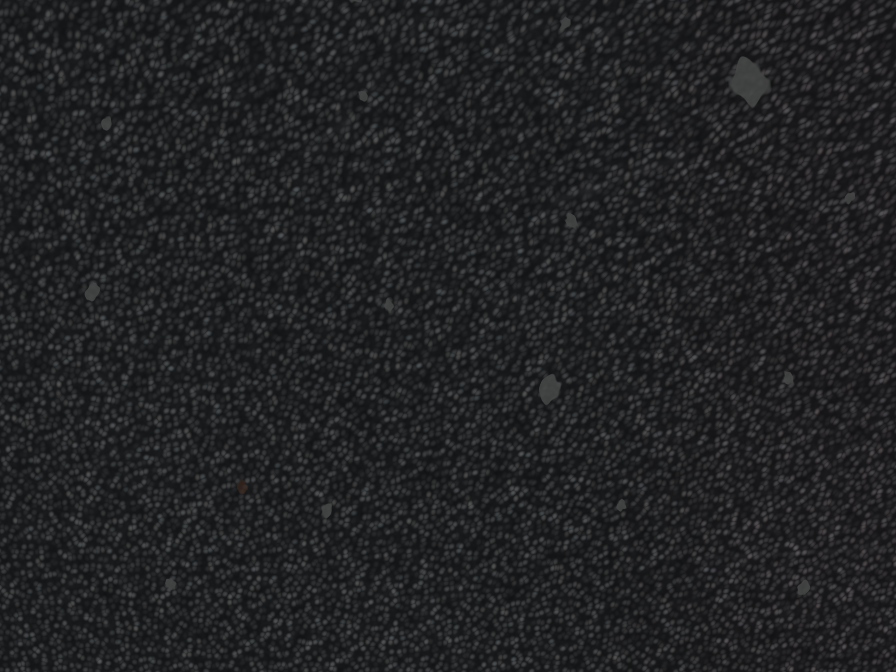
This texture is drawn by a Shadertoy shader. Its source:

```glsl
const vec3 SHADOW = vec3(0.089, 0.092, 0.097);
const vec3 WARM_GRAIN = vec3(1.05, 0.99, 0.95);
const vec3 COOL_GRAIN = vec3(0.96, 1.0, 1.02);
const vec3 FLECK_GREY = vec3(0.265, 0.272, 0.268);
const vec3 RUST = vec3(0.25, 0.16, 0.12);

vec2 hash22(vec2 p) {
    vec3 q = fract(p.xyx * vec3(0.1031, 0.1030, 0.0973));
    q += dot(q, q.yzx + 33.33);
    return fract((q.xx + q.yz) * q.zy);
}

float gradientDot(vec2 cell, vec2 offset, vec2 f) {
    float angle = 6.2832 * hash22(cell + offset).x;
    return dot(vec2(cos(angle), sin(angle)), f - offset);
}

float gradientNoise(vec2 p) {
    vec2 i = floor(p), f = fract(p);
    vec2 u = f * f * f * (f * (f * 6.0 - 15.0) + 10.0);
    float low = mix(gradientDot(i, vec2(0, 0), f), gradientDot(i, vec2(1, 0), f), u.x);
    float high = mix(gradientDot(i, vec2(0, 1), f), gradientDot(i, vec2(1, 1), f), u.x);
    return mix(low, high, u.y);
}

mat2 rotation(float angle) {
    float c = cos(angle), s = sin(angle);
    return mat2(c, -s, s, c);
}

// Brightest nearby speck: x is its light, y its random tint
vec2 grains(vec2 p, float stretch) {
    vec2 cell = floor(p), best = vec2(0.0, 0.5);
    for (int y = -1; y <= 1; y++)
    for (int x = -1; x <= 1; x++) {
        vec2 id = cell + vec2(x, y);
        vec2 place = hash22(id), trait = hash22(id + 71.3);
        vec2 d = rotation(0.85 + 0.9 * (trait.y - 0.5)) * (p - id - place);
        d *= vec2(1.0 / stretch, stretch);
        float glow = 1.0 - smoothstep(0.08, 0.66, length(d));
        float light = glow * mix(0.035, 0.175, trait.x);
        if (light > best.x) best = vec2(light, trait.y);
    }
    return best;
}

// Soft-edged, slightly ragged chip
float fleck(vec2 p, vec2 centre, float radius, float seed) {
    vec2 d = (p - centre) / radius;
    d = rotation(0.6 * sin(seed * 4.1)) * d * vec2(1.2, 0.9);
    float outline = length(d) + 0.55 * gradientNoise(d * 1.1 + seed * 17.0);
    float edge = max(0.0015, 1.0 / iResolution.y) / radius;
    return 1.0 - smoothstep(1.0 - edge, 1.0 + edge, outline);
}

float scratch(vec2 p, vec2 a, vec2 b, float width) {
    vec2 along = b - a;
    float t = clamp(dot(p - a, along) / dot(along, along), 0.0, 1.0);
    float line = 1.0 - smoothstep(0.0, width, length(p - a - along * t));
    return line * clamp(0.6 + gradientNoise(p * 45.0), 0.0, 1.0);
}

void mainImage(out vec4 fragColor, in vec2 fragCoord) {
    vec2 p = fragCoord / iResolution.y;
    float aspect = iResolution.x / iResolution.y;

    // Grain grows slightly towards the top
    float density = mix(112.0, 84.0, p.y);
    vec2 grainPos = vec2((p.x - 0.5 * aspect) * density, p.y * (112.0 - 14.0 * p.y));
    grainPos += 200.0;
    float stretch = mix(1.08, 1.28, p.y);

    // Dark diagonal clumps and bright specks
    vec2 clumpPos = rotation(0.6) * grainPos * vec2(0.42, 0.42);
    float clump = gradientNoise(clumpPos * vec2(0.75, 1.2));
    float fine = gradientNoise(grainPos * 1.3 + 37.0);
    vec2 grain = grains(grainPos, stretch);
    float light = grain.x * (1.0 + 0.7 * clump);
    vec3 col = SHADOW + 0.022 * clump + 0.018 * fine;
    col += light * mix(COOL_GRAIN, WARM_GRAIN, grain.y);

    // Broad tint drift
    float side = smoothstep(0.55, 1.0, p.x / aspect);
    col *= mix(vec3(0.985, 1.005, 1.01), vec3(1.03, 0.98, 1.01), side);
    col *= 1.0 + 0.07 * gradientNoise(p * 2.5 + 8.0);

    // Faint scratches
    float marks = scratch(p, vec2(0.62 * aspect, 0.70), vec2(0.77 * aspect, 0.77), 0.010);
    marks += scratch(p, vec2(0.80 * aspect, 0.17), vec2(aspect, 0.185), 0.006);
    marks += scratch(p, vec2(0.34 * aspect, 0.77), vec2(0.39 * aspect, 0.82), 0.012);
    col += 0.045 * marks;

    // Scattered pale chips, from large to small
    for (int i = 0; i < 15; i++) {
        float n = float(i);
        vec2 centre = fract(vec2(0.86, 0.85) + n * vec2(0.7549, 0.5698));
        centre += 0.06 * (hash22(vec2(n, 5.0)) - 0.5);
        float radius = 0.006 + 0.024 / (1.0 + n);
        float chip = fleck(p, centre * vec2(aspect, 1.0), radius, n);
        col = mix(col, FLECK_GREY + 0.02 * fine, 0.92 * chip);
    }
    float rustChip = fleck(p, vec2(0.27 * aspect, 0.275), 0.009, 20.0);
    col = mix(col, RUST, 0.6 * rustChip);

    fragColor = vec4(col, 1.0);
}
```
